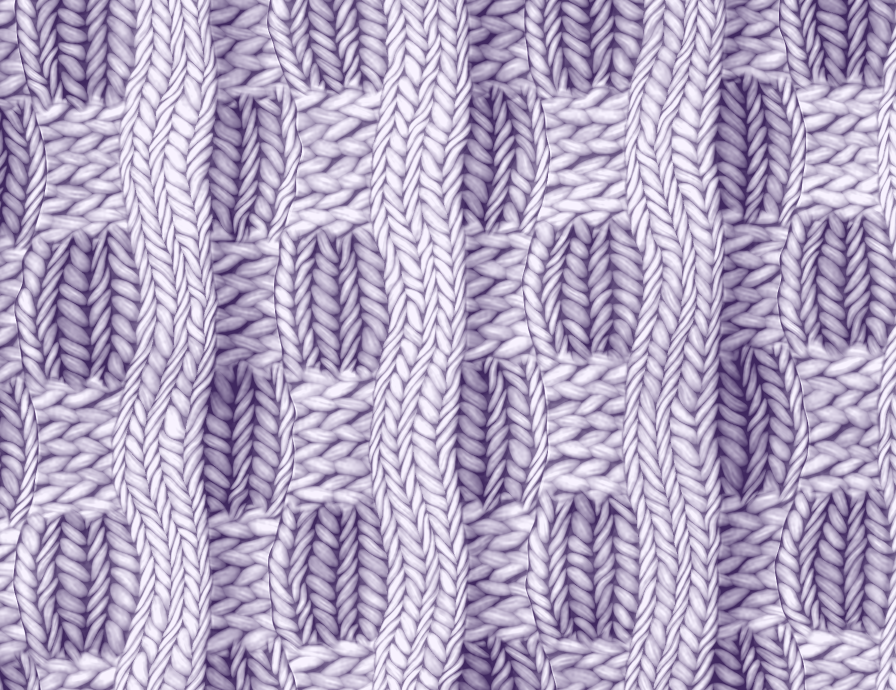
This texture is drawn by a Shadertoy shader. Its source:

```glsl
// Lilac hand-knit fabric: wavy raised ribs between alternating knit and purl blocks.

const float TAU = 6.2831853;
const vec2 REPEAT = vec2(0.368, 0.400);   // size of one pattern repeat
const vec2 ORIGIN = vec2(0.045, 0.550);   // left block edge, middle of a band
const float LEGS = 14.0;                  // stitch legs per repeat
const float ROWS = 16.0;                  // stitch rows per repeat
const vec3 SHADOW_PLUM = vec3(0.25, 0.155, 0.375);
const vec3 PALE_LILAC = vec3(0.93, 0.905, 0.965);

float hash(vec2 p) {
    vec3 q = fract(p.xyx * 0.1031);
    q += dot(q, q.yzx + 33.33);
    return fract((q.x + q.y) * q.z);
}

float noise(vec2 p) {
    vec2 i = floor(p), f = fract(p);
    f = f * f * (3.0 - 2.0 * f);
    return mix(mix(hash(i), hash(i + vec2(1, 0)), f.x),
               mix(hash(i + vec2(0, 1)), hash(i + vec2(1, 1)), f.x), f.y);
}

// Rounded yarn section with twisted plies; d reaches 1 at the strand edge.
float strand(vec2 d, float seed) {
    float body = pow(max(1.0 - dot(d, d), 0.0), 0.6);
    float plies = noise(vec2(d.x * 1.4, d.y * 3.5 + d.x) + seed * 90.0) - 0.5;
    return body * (0.84 + 0.22 * seed + 0.3 * plies);
}

// Columns of a fat slanted leg beside a thin steep one.
float knitStitch(vec2 q, float gap) {
    float wale = floor(q.x * 0.5);
    float w = q.x * 0.5 - wale;
    float thin = step(0.57, w);
    float across = mix(w / 0.57, (w - 0.57) / 0.43, thin) - 0.5;
    float row = q.y + mix(1.1, -1.7, thin) * across
              + hash(vec2(wale, thin + 7.0)) + 0.5 * noise(q * 0.7);
    float id = floor(row);
    float seed = hash(vec2(wale * 2.0 + thin, id) + 50.0);
    float along = row - id - 0.5;
    return strand(vec2(across * gap, along * (1.6 + 0.4 * seed)), seed);
}

// Staggered, overlapping bumps whose tilt alternates from row to row.
float purlStitch(vec2 q) {
    float top = 0.0;
    float base = floor(q.y);
    for (int j = -1; j <= 1; j++) {
        float row = base + float(j);
        float parity = mod(row, 2.0);
        float x = q.x + 0.5 * parity + 0.25 * hash(vec2(row, 3.0));
        for (int i = 0; i < 2; i++) {
            float id = floor(x - 0.5) + float(i);
            float seed = hash(vec2(id, row) + 20.0);
            vec2 d = vec2(x - id - 0.5, q.y - row - 0.3 - 0.4 * seed);
            d.y -= mix(0.75, -0.35, parity) * d.x;
            top = max(top, strand(d * vec2(1.5, 1.75), seed));
        }
    }
    return top;
}

// x: stitch height, y: broad light and shade of the folds.
vec2 fabric(vec2 p) {
    // Hand-made irregularity, coarse and fine
    p += 0.018 * (vec2(noise(p * 6.0), noise(p * 6.0 + 40.0)) - 0.5);
    p += 0.008 * (vec2(noise(p * 32.0), noise(p * 32.0 + 70.0)) - 0.5);

    // Pattern coordinates, with ribs swaying from band to band
    float phase = (p.y - ORIGIN.y - 0.03 * p.x) / REPEAT.y;
    float band = cos(TAU * phase);
    float x = (p.x - ORIGIN.x) / REPEAT.x;
    x += 0.052 * band * cos(TAU * x);
    vec2 q = vec2(x * LEGS, phase * ROWS) + vec2(28.0 * LEGS, 300.0);
    float cell = fract(x) * LEGS;

    // Checkerboard of knit and purl blocks beside the rib
    float rib = smoothstep(4.95, 5.3, cell) * (1.0 - smoothstep(9.8, 10.15, cell));
    float side = clamp(20.0 * sin(TAU * x), -1.0, 1.0);
    float edge = (band + 0.14 * sin(q.x * TAU * 0.5)) * side;
    float block = smoothstep(-0.12, 0.12, edge);
    float knit = max(rib, block);
    float height = mix(purlStitch(q * vec2(0.5, 1.1)),
                       knitStitch(q, mix(1.95, 1.65, rib)), knit);

    // Folds: bright rib and rims, shade beside the rib, lit bumps at block ends
    float lee = smoothstep(9.0, 10.3, cell) * (1.0 - smoothstep(10.6, 14.0, cell));
    float hollow = smoothstep(0.8, 2.2, cell) * (1.0 - smoothstep(3.5, 5.2, cell));
    float rim = exp(-3.0 * pow(min(cell, LEGS - cell) - 0.6, 2.0));
    float lip = exp(-18.0 * pow(edge + 0.3, 2.0)) - exp(-18.0 * pow(edge - 0.3, 2.0));
    float fold = 0.13 * rib + 0.11 * rim * block - 0.27 * lee
               - 0.13 * hollow * block + 0.10 * lip * (1.0 - rib);
    return vec2(height, fold);
}

vec3 shade(vec2 p) {
    vec2 here = fabric(p);
    vec2 lit = fabric(p + 0.005 * vec2(-0.6, 0.8));
    float relief = clamp(here.x - lit.x, -0.45, 0.45);
    float mottle = noise(p * 4.0 + 9.0) + 0.6 * noise(p * 11.0) - 0.8;
    float fuzz = noise(p * 230.0) - 0.5;
    float tone = 0.29 + 0.68 * here.x + 0.20 * relief + here.y
               + 0.18 * mottle + 0.10 * fuzz;
    return mix(SHADOW_PLUM, PALE_LILAC, clamp(tone, 0.0, 1.06));
}

void mainImage(out vec4 fragColor, in vec2 fragCoord) {
    // Four samples per point smooth the yarn edges
    vec3 color = vec3(0.0);
    for (int i = 0; i < 4; i++) {
        vec2 offset = vec2(i % 2, i / 2) * 0.5 - 0.25;
        color += shade((fragCoord + offset) / iResolution.y);
    }
    fragColor = vec4(color / 4.0, 1.0);
}
```
